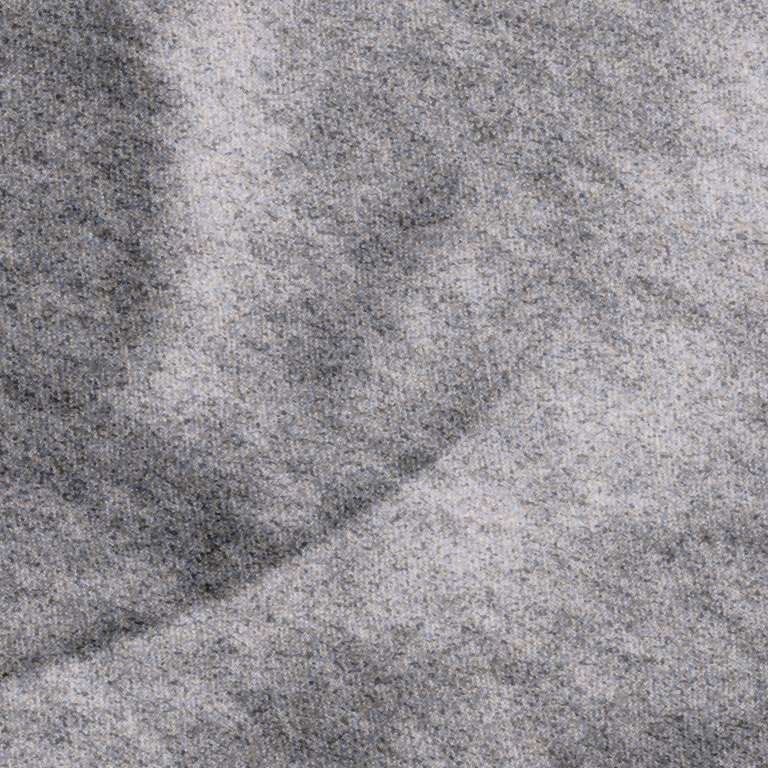
This texture is drawn by a WebGL 1 fragment shader. Its source:

```glsl
precision highp float;
uniform vec2 u_resolution;

#define BASE_TONE 0.635
#define DRAPE_DEPTH 1.12
#define STITCHES vec2(142.0, 186.0)
#define KNIT_DEPTH 0.060
#define FIBRE_DEPTH 0.27
#define STREAK_DEPTH 0.14
#define FLECK_DEPTH 0.15
#define TINT_DEPTH 0.11
#define CLOTH_TINT vec3(1.012, 0.985, 1.010)

float hash(vec2 c) {
  vec3 h = fract(vec3(c.xyx) * 0.1031);
  h += dot(h, h.yzx + 33.33);
  return fract((h.x + h.y) * h.z);
}

mat2 turn(float angle) {
  float c = cos(angle), s = sin(angle);
  return mat2(c, s, -s, c);
}

// Cellular noise: each scattered point spreads its own tone, -0.5 to 0.5
float cellTone(vec2 q) {
  vec2 cell = floor(q);
  float total = 0.0, weights = 0.0;
  for (int j = -1; j <= 1; j++) {
    for (int i = -1; i <= 1; i++) {
      vec2 id = cell + vec2(float(i), float(j));
      vec2 site = id + vec2(hash(id + 7.3), hash(id + 41.7));
      vec2 away = q - site;
      float w = exp(-4.0 * dot(away, away));
      total += w * (hash(id + 93.1) - 0.5);
      weights += w;
    }
  }
  return total / (weights + 0.0001);
}

// Soft band of light along a segment
float band(vec2 p, vec2 a, vec2 b, float width) {
  vec2 ab = b - a;
  vec2 d = p - a - ab * clamp(dot(p - a, ab) / dot(ab, ab), 0.0, 1.0);
  return exp(-dot(d, d) / (width * width));
}

float drape(vec2 p) {
  float tone = 0.0;

  // Shaded left side and the tall ridge beside it
  float rim = 0.235 - 1.2 * (p.y - 0.75) * (p.y - 0.75);
  float shade = 1.0 - smoothstep(rim - 0.045, rim + 0.03, p.x);
  tone -= 0.11 * shade * smoothstep(0.40, 0.58, p.y);
  tone -= 0.07 * band(p, vec2(0.15, 1.0), vec2(0.19, 0.60), 0.055);
  tone += 0.11 * band(p, vec2(0.31, 1.05), vec2(0.285, 0.74), 0.075);
  tone += 0.08 * band(p, vec2(0.275, 0.65), vec2(0.25, 0.51), 0.055);
  tone += 0.08 * band(p, vec2(0.27, 0.43), vec2(0.37, 0.34), 0.050);

  // Central hollow with a lit slope
  tone -= 0.12 * band(p, vec2(0.55, 0.70), vec2(0.43, 0.56), 0.058);
  tone -= 0.05 * band(p, vec2(0.42, 0.52), vec2(0.41, 0.42), 0.050);
  tone += 0.07 * band(p, vec2(0.64, 0.68), vec2(0.50, 0.53), 0.055);
  tone -= 0.03 * band(p, vec2(0.50, 0.85), vec2(0.80, 0.85), 0.11);

  // Broad light on the right
  tone += 0.11 * band(p, vec2(1.0, 0.90), vec2(0.94, 0.72), 0.12);
  tone += 0.10 * band(p, vec2(0.88, 0.48), vec2(0.62, 0.29), 0.11);
  tone -= 0.03 * band(p, vec2(0.75, 0.64), vec2(1.0, 0.59), 0.06);

  // Lower left shadow
  tone -= 0.13 * band(p, vec2(0.0, 0.45), vec2(0.25, 0.35), 0.10);
  tone -= 0.06 * band(p, vec2(0.0, 0.30), vec2(0.26, 0.30), 0.09);
  tone += 0.07 * band(p, vec2(0.10, 0.30), vec2(0.18, 0.25), 0.045);

  // Long diagonal crease: dark above, lit below
  float crease = 0.11 + 0.36 * p.x + 0.5 * p.x * p.x * p.x;
  float slope = 0.36 + 1.5 * p.x * p.x;
  float s = (p.y - crease) / sqrt(1.0 + slope * slope);
  float above = smoothstep(-0.014, 0.010, s);
  float reach = 1.0 - smoothstep(0.55, 0.79, p.x);
  tone -= 0.19 * above * exp(-max(s, 0.0) / 0.060) * reach;
  tone += 0.03 * (1.0 - above) * exp(min(s, 0.0) / 0.06) * reach;

  // Short crease at the right, dark below
  float bend = max(0.8 - p.x, 0.0);
  float t = p.y - 0.315 + 3.5 * bend * bend;
  float under = 1.0 - smoothstep(-0.014, 0.010, t);
  tone -= 0.10 * under * exp(min(t, 0.0) / 0.045) * smoothstep(0.62, 0.74, p.x);

  // Hollows along the bottom
  tone -= 0.10 * band(p, vec2(0.36, 0.08), vec2(0.57, 0.11), 0.055);
  tone -= 0.10 * band(p, vec2(0.28, 0.0), vec2(0.48, 0.02), 0.045);
  tone -= 0.12 * band(p, vec2(0.75, 0.0), vec2(1.0, 0.04), 0.050);
  return tone;
}

// Interlocked V loops; fades when a loop is too small to resolve
float knit(vec2 p) {
  vec2 sway = 0.004 * sin(p.yx * vec2(17.0, 13.0) + 2.0 * sin(p * 9.0));
  vec2 q = turn(-0.12) * (p + sway) * STITCHES;
  float arm = abs(fract(q.x) - 0.5) * 2.0;
  float loops = sin(6.2832 * (q.y + 0.9 * arm));
  float ribs = cos(6.2832 * q.x);
  float pixels = min(u_resolution.x, u_resolution.y) / STITCHES.y;
  return (0.65 * loops + 0.5 * ribs) * smoothstep(1.2, 2.6, pixels);
}

void main() {
  vec2 p = gl_FragCoord.xy / u_resolution;
  vec2 grain = turn(0.5) * p;

  // Heathered yarn: broad streaks, fine fibres, dark flecks
  float streak = cellTone(grain * vec2(18.0, 46.0)) + 0.8 * cellTone(grain * vec2(50.0, 105.0) + 19.0);
  float fibre = cellTone(turn(-0.25) * p * vec2(330.0, 350.0));
  float fleck = cellTone(turn(0.35) * p * vec2(200.0, 300.0) + 57.0);

  float tone = BASE_TONE + DRAPE_DEPTH * drape(p) + STREAK_DEPTH * streak;
  tone += FIBRE_DEPTH * fibre + KNIT_DEPTH * knit(p) * (1.0 + 2.0 * fibre);
  tone -= FLECK_DEPTH * smoothstep(0.06, 0.36, fleck);
  tone -= 0.45 * max(tone - 0.73, 0.0);

  // Cool and warm threads
  float hue = cellTone(p * vec2(280.0, 300.0) + 113.0);
  vec3 color = tone * CLOTH_TINT + TINT_DEPTH * hue * vec3(0.7, 0.1, -0.8);
  color += vec3(-0.003, 0.0, 0.006) * (1.0 - smoothstep(0.4, 0.7, tone));
  gl_FragColor = vec4(clamp(color, 0.0, 0.88), 1.0);
}
```
